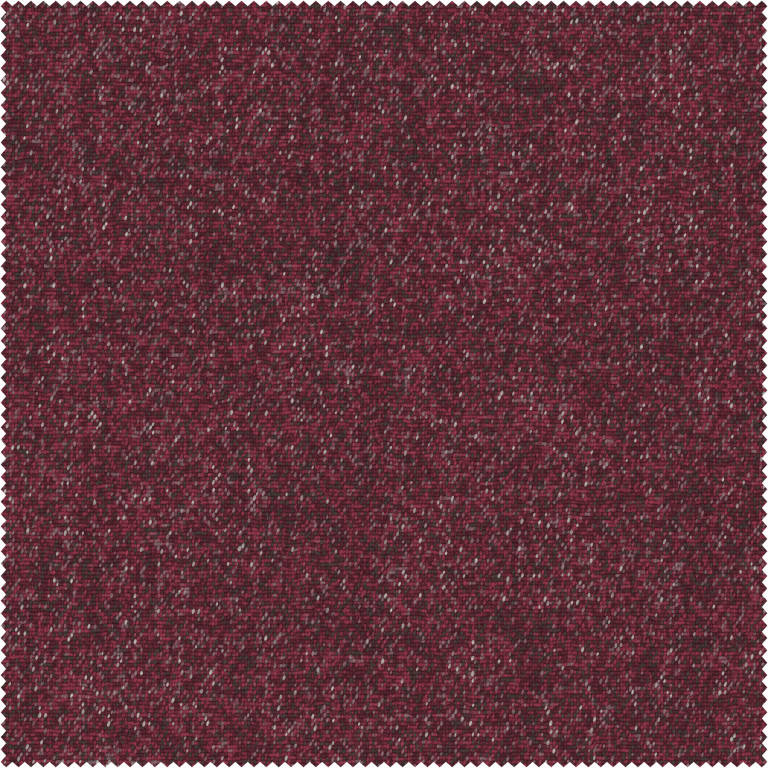
This texture is drawn by a WebGL 2 fragment shader. Its source:

```glsl
#version 300 es
precision highp float;

uniform vec2 u_resolution;
out vec4 fragColor;

const vec2 THREADS = vec2(264.0, 198.0);
const float TEETH = 62.0;
const vec3 PAPER = vec3(0.99);

float hash(vec2 p, uint seed) {
  uvec2 q = uvec2(ivec2(floor(p)) + 4096);
  uint h = q.x * 1597334677u ^ q.y * 3812015801u ^ seed * 2654435769u;
  h = (h ^ (h >> 16)) * 2146121005u;
  h = (h ^ (h >> 15)) * 2221713035u;
  h ^= h >> 16;
  return float(h >> 8) / 16777216.0;
}

float noise(vec2 p, uint seed) {
  vec2 cell = floor(p);
  vec2 f = p - cell;
  f = f * f * (3.0 - 2.0 * f);
  float low = mix(hash(cell, seed), hash(cell + vec2(1, 0), seed), f.x);
  float high = mix(hash(cell + vec2(0, 1), seed), hash(cell + vec2(1, 1), seed), f.x);
  return mix(low, high, f.y);
}

// Yarn dyes, ordered from charcoal to pale flecks
vec3 yarnColour(float t) {
  vec3 c = vec3(0.245, 0.195, 0.19);
  c = mix(c, vec3(0.30, 0.13, 0.165), smoothstep(0.20, 0.34, t));
  c = mix(c, vec3(0.46, 0.175, 0.235), smoothstep(0.42, 0.62, t));
  c = mix(c, vec3(0.43, 0.325, 0.345), smoothstep(0.70, 0.84, t));
  return mix(c, vec3(0.57, 0.53, 0.52), smoothstep(0.93, 1.0, t));
}

// Cloudy mottling with streaks along both thread directions
float mottling(vec2 uv) {
  float cloud = noise(uv * 9.0, 1u) + 0.6 * noise(uv * 28.0, 2u) - 0.8;
  float upright = noise(uv * vec2(130.0, 8.0), 3u) - 0.5;
  float level = noise(uv * vec2(10.0, 120.0), 4u) - 0.5;
  return 0.045 * cloud + 0.13 * upright + 0.10 * level;
}

// Horizontal yarn with uneven dye along its length
vec3 weft(vec2 p, float tint) {
  float row = floor(p.y);
  float dye = noise(vec2(p.x * 0.35, row * 3.0 + 0.5), 5u);
  float fleck = hash(vec2(p.x * 0.6, row), 6u);
  float tone = clamp(0.02 + 0.50 * dye + 0.46 * fleck + tint, 0.0, 0.93);
  float across = abs(fract(p.y) - 0.5) * 2.0;
  return yarnColour(tone) * mix(1.10, 0.66, across * across);
}

// Slightly slanted upright floats lying over every other crossing
vec3 warpOver(vec3 under, vec2 p, float tint) {
  vec3 colour = under;
  vec2 home = floor(p);
  for (int j = -1; j <= 1; j++) {
    for (int i = -1; i <= 1; i++) {
      vec2 id = home + vec2(i, j);
      float present = step(hash(id, 7u), 0.9) * (1.0 - mod(id.x + id.y, 2.0));
      vec2 jitter = vec2(hash(id, 8u), hash(id, 9u)) - 0.5;
      vec2 d = p - id - 0.5 - 0.25 * jitter;
      d.x -= 0.28 * d.y;
      float size = mix(0.75, 1.15, hash(id, 10u));
      float r = length(d / (vec2(0.55, 0.72) * size));
      float tone = clamp(hash(id, 11u) + 0.8 * tint, 0.0, 1.0);
      vec3 strand = yarnColour(tone) * mix(1.14, 0.80, min(r * r, 1.2));
      float shadow = 1.0 - smoothstep(0.8, 1.45, r);
      colour *= 1.0 - 0.2 * shadow * present;
      colour = mix(colour, strand, present * (1.0 - smoothstep(0.78, 1.08, r)));
    }
  }
  return colour;
}

vec3 cloth(vec2 uv) {
  vec2 p = uv * THREADS;
  p.x += 0.5 * (noise(uv * vec2(30.0, 60.0), 12u) - 0.5);
  p.y += 0.6 * (noise(uv * vec2(50.0, 25.0), 13u) - 0.5);
  float tint = mottling(uv);
  vec3 colour = warpOver(weft(p, tint), p, tint);
  float fibre = noise(uv * vec2(430.0, 390.0), 14u) - 0.5;
  return colour * (1.08 + 0.35 * fibre + 0.4 * tint);
}

float tooth(float along) {
  return 0.001 + 0.014 * abs(fract(along * TEETH) - 0.5);
}

// Positive inside the pinked outline
float pinkedEdge(vec2 uv) {
  vec2 border = min(uv, 1.0 - uv);
  return min(border.x - tooth(uv.y), border.y - tooth(uv.x));
}

void main() {
  vec3 total = vec3(0.0);
  for (int j = 0; j < 2; j++) {
    for (int i = 0; i < 2; i++) {
      vec2 offset = (vec2(i, j) - 0.5) * 0.5;
      vec2 uv = (gl_FragCoord.xy + offset) / u_resolution;
      float soft = 0.6 / u_resolution.y;
      float inside = smoothstep(-soft, soft, pinkedEdge(uv));
      total += mix(PAPER, cloth(uv), inside);
    }
  }
  fragColor = vec4(total * 0.25, 1.0);
}
```
